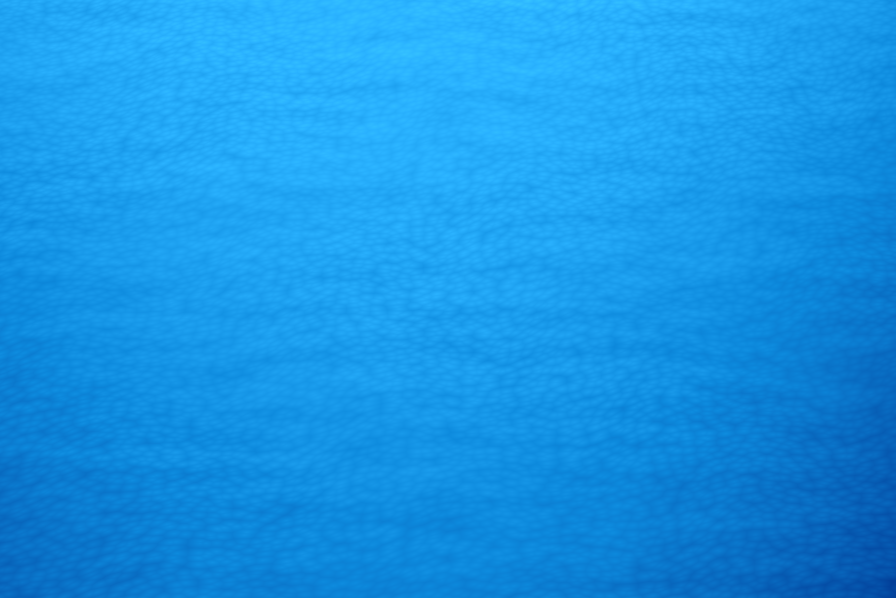
A Shadertoy shader for this texture:

```glsl
const vec3 DEEP_BLUE = vec3(0.027, 0.38, 0.72);
const vec3 SEA_BLUE = vec3(0.05, 0.54, 0.865);
const vec3 SKY_BLUE = vec3(0.165, 0.70, 1.0);
const float DEEP_LEVEL = 0.38;
const float SEA_LEVEL = 0.54;
const float SKY_LEVEL = 0.70;

const float FAR_LIGHT = 0.71;      // level along the top edge
const float NEAR_LOSS = 0.20;      // darkening toward the bottom
const float LIGHT_CENTER = 0.45;
const vec2 SIDE_LOSS = vec2(0.155, 0.085); // at the bottom, at the top
const float RIGHT_SHADE = 1.2;

const float PERSPECTIVE = 0.5;
const float RIPPLE_SLOPE = 0.13;
const float WAVE_SLOPE = 0.03;
const vec2 FINE_CELLS = vec2(60.0, 140.0);
const vec2 WIDE_CELLS = vec2(11.0, 50.0);
const float FINE_HEIGHT = 0.073;
const float WIDE_HEIGHT = 0.038;
const float SWELL_HEIGHT = 0.0075;

vec2 hash2(vec2 cell) {
    vec3 h = fract(cell.xyx * vec3(0.1031, 0.1030, 0.0973));
    h += dot(h, h.yzx + 33.33);
    return fract((h.xx + h.yz) * h.zy);
}

// Distance to the nearest scattered point, centered near zero
float cellular(vec2 p) {
    vec2 cell = floor(p);
    vec2 local = p - cell;
    float nearest = 4.0;
    for (int y = -1; y <= 1; y++) {
        for (int x = -1; x <= 1; x++) {
            vec2 offset = vec2(x, y);
            vec2 toPoint = offset + hash2(cell + offset) - local;
            nearest = min(nearest, dot(toPoint, toPoint));
        }
    }
    return 0.48 - sqrt(nearest);
}

// Long, nearly level bands from warped sines
float swell(vec2 p) {
    float sum = 0.0;
    float frequency = 44.0;
    for (int i = 0; i < 4; i++) {
        float k = float(i);
        float bend = 1.3 * sin(p.x * (5.0 + 2.3 * k) + p.y * 9.0 + k * 2.1);
        float tilt = 0.08 * sin(k * 2.4 + 0.6);
        float fade = 0.6 + 0.4 * sin(p.x * (7.0 - k) - p.y * 13.0 + k * 4.0);
        sum += fade * sin((p.y + p.x * tilt) * frequency + bend + k * 1.7);
        frequency *= 1.55;
    }
    return sum;
}

// Broad light: bright far water, shaded sides and near corners
float waterLight(vec2 uv) {
    float side = (uv.x - LIGHT_CENTER) * 2.0;
    float shade = pow(abs(side), 2.1) * mix(SIDE_LOSS.x, SIDE_LOSS.y, uv.y);
    shade *= side > 0.0 ? RIGHT_SHADE : 1.0;
    return FAR_LIGHT - NEAR_LOSS * pow(1.0 - uv.y, 1.35) - shade;
}

vec3 waterColor(float level) {
    vec3 dark = mix(DEEP_BLUE, SEA_BLUE, (level - DEEP_LEVEL) / (SEA_LEVEL - DEEP_LEVEL));
    vec3 light = mix(SEA_BLUE, SKY_BLUE, (level - SEA_LEVEL) / (SKY_LEVEL - SEA_LEVEL));
    return level < SEA_LEVEL ? dark : light;
}

void mainImage(out vec4 fragColor, in vec2 fragCoord) {
    vec2 uv = fragCoord / iResolution.xy;
    float aspect = iResolution.x / iResolution.y;

    // Water plane: ripples grow toward the viewer
    float stretch = 1.0 + PERSPECTIVE * (1.0 - uv.y);
    vec2 plane = vec2((uv.x - 0.5) * aspect / stretch, -log(stretch) / PERSPECTIVE);

    // Short ripples of wandering tilt, over flatter waves
    vec2 warped = plane;
    warped.y += 0.006 * sin(plane.x * 17.0 + plane.y * 11.0);
    warped.y += 0.002 * sin(plane.x * 39.0 - plane.y * 23.0);
    vec2 ripple = warped - vec2(0.0, RIPPLE_SLOPE * plane.x);
    vec2 wave = warped - vec2(0.0, WAVE_SLOPE * plane.x);
    float patches = 0.9 + 0.2 * sin(plane.x * 8.0 + 2.0 * sin(plane.y * 11.0));

    float level = waterLight(uv);
    level += FINE_HEIGHT * patches * cellular(ripple * FINE_CELLS + 40.0);
    level += WIDE_HEIGHT * cellular(wave * WIDE_CELLS + 90.0);
    level += SWELL_HEIGHT * swell(plane);

    fragColor = vec4(clamp(waterColor(level), 0.0, 1.0), 1.0);
}
```
